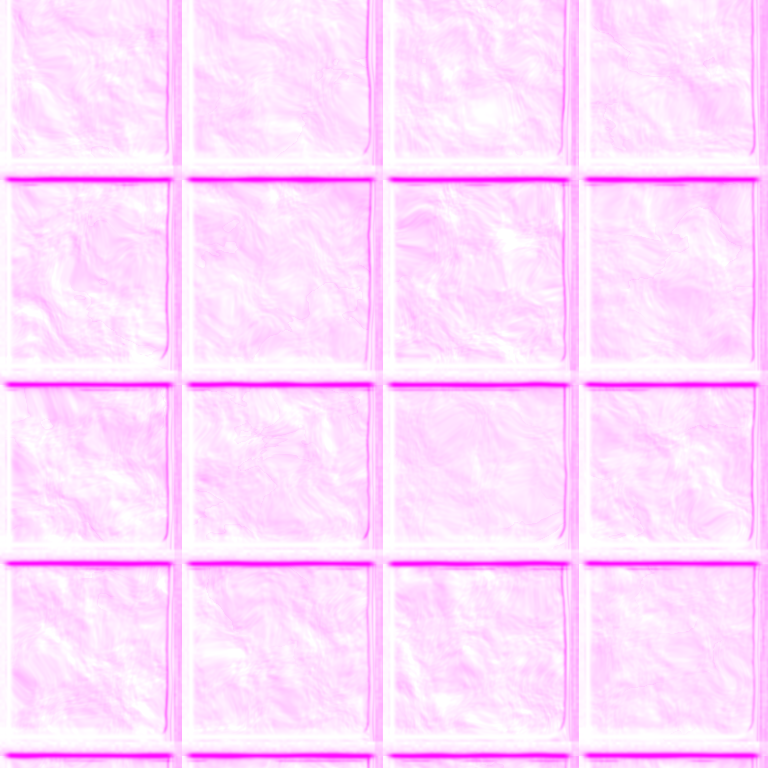
This texture map is drawn by a three.js fragment shader. Its source:

```glsl
#define COLUMN_SEAMS vec4(0.0, 0.237, 0.499, 0.754)
#define ROW_SEAMS vec4(0.0, 0.25, 0.483, 0.75)
#define ROW_SHIFT 0.016
#define FACE_TONE 0.885
#define GROOVE_TONE 0.74
#define SHADOW_TONE 0.03
#define SHADOW_WIDTH 0.0037
#define RIDGE_HEIGHT 0.0245
#define LIP_OFFSET 0.019
#define RELIEF 1.25
#define CREASE_DEPTH 0.09

varying vec2 vUv;

float hash(vec2 p) {
  return fract(sin(dot(p, vec2(12.9898, 78.233))) * 43758.5453);
}

float noise(vec2 p) {
  vec2 i = floor(p), f = fract(p);
  f = f * f * (3.0 - 2.0 * f);
  return mix(mix(hash(i), hash(i + vec2(1.0, 0.0)), f.x),
             mix(hash(i + vec2(0.0, 1.0)), hash(i + 1.0), f.x), f.y);
}

float fbm(vec2 p) {
  float sum = 0.0, gain = 0.5;
  for (int i = 0; i < 5; i++) {
    sum += gain * noise(p);
    p = mat2(1.6, 1.2, -1.2, 1.6) * p + 7.3;
    gain *= 0.5;
  }
  return sum;
}

float line(float x, float width) {
  return exp(-x * x / (width * width));
}

// Distance past the previous seam, distance to the next one, cell index
vec3 cellSpan(float x, vec4 seams) {
  vec4 passed = step(seams, vec4(x));
  vec4 before = seams * passed;
  vec4 after = mix(seams, vec4(1.0), passed);
  float start = max(max(before.x, before.y), max(before.z, before.w));
  float end = min(min(after.x, after.y), min(after.z, after.w));
  return vec3(x - start, end - x, dot(passed, vec4(1.0)) - 1.0);
}

// Slope of the rough face, lit from the lower left
float faceTone(vec2 p, vec2 tile) {
  vec2 q = p * 17.0 + 31.0 * tile;
  q += 0.5 * vec2(noise(q * 1.3), noise(q * 1.3 + 19.0));
  vec2 slope = vec2(0.032, 0.036);
  float rough = RELIEF * mix(0.75, 1.2, hash(tile + 3.0));
  float tone = FACE_TONE + rough * (fbm(q + slope) - fbm(q - slope));

  // Short chipped creases, sharp on one side
  float level = fbm(q * vec2(0.6, 0.9) + 11.0) - 0.48;
  float crease = smoothstep(0.0, 0.006, level) * exp(-max(level, 0.0) * 55.0);
  float patches = smoothstep(0.52, 0.75, noise(q * 0.8 + 5.0));
  return tone - CREASE_DEPTH * crease * patches;
}

void main() {
  vec2 p = vec2(vUv.x, fract(vUv.y - ROW_SHIFT));
  vec3 column = cellSpan(p.x, COLUMN_SEAMS);
  vec3 row = cellSpan(p.y, ROW_SEAMS);
  vec2 tile = vec2(column.z, row.z);
  float left = column.x, right = column.y, up = row.x, down = row.y;
  float seed = hash(tile + 0.7);
  float tone = faceTone(p, tile);

  // Uneven right lip and rounded lower right corner
  float wobble = noise(vec2(p.y * 22.0, seed * 40.0)) - 0.5;
  float chips = noise(vec2(p.y * 90.0, seed * 70.0)) - 0.5;
  float lean = (seed - 0.5) * (up - down) * 0.018;
  float lip = right - LIP_OFFSET - 0.004 * wobble - 0.0012 * chips - lean;
  float radius = mix(0.012, 0.03, hash(tile + 8.1));
  vec2 corner = radius - vec2(lip, up - RIDGE_HEIGHT);
  float inset = radius - length(max(corner, 0.0)) - min(max(corner.x, corner.y), 0.0);
  float lower = smoothstep(-0.01, 0.012, corner.y - corner.x);

  // Column groove with streaks running along it
  float streak = noise(vec2(p.x * 330.0, p.y * 26.0)) - 0.5;
  float grain = noise(p * vec2(210.0, 240.0)) - 0.5;
  float wear = 0.55 + 0.75 * noise(vec2(p.y * 15.0, seed * 90.0));
  tone = mix(tone, 0.91 + 0.1 * streak, 1.0 - smoothstep(-0.002, 0.001, lip));
  tone -= 0.32 * wear * line(inset, 0.0022) * (1.0 - lower);
  tone -= 0.13 * line(lip + 0.006 + 0.002 * chips, 0.0014);
  float band = 1.0 - smoothstep(0.009, 0.0125, right + 0.002 * wobble);
  tone = mix(tone, GROOVE_TONE + 0.14 * streak + 0.08 * grain, band);

  // Bright left bevel
  tone = mix(tone, 0.965 + 0.04 * grain, 1.0 - smoothstep(0.005, 0.009, left));
  tone = mix(tone, 1.0, line(left - 0.0115, 0.0045));

  // Pale row groove below the bright lower bevel
  float floorTone = mix(0.84, 0.975, smoothstep(0.002, 0.017, up)) + 0.07 * grain;
  float gap = 1.0 - smoothstep(0.016, 0.021, up);
  tone = mix(tone, floorTone, gap * mix(1.0, 0.55, band));
  tone = mix(tone, 1.0, line(inset, 0.0055) * lower);
  tone += 0.05 * line(inset - 0.009, 0.004) * lower;

  // Dark row shadow, fading out where the grooves cross
  float clear = smoothstep(0.001, 0.016, left) * smoothstep(0.005, 0.021, right);
  float signedUp = up < down ? up : -down;
  float sag = 0.0012 * (noise(vec2(p.x * 30.0, row.z * 9.0)) - 0.5);
  tone -= 0.14 * line(down, 0.009) * clear * step(down, up);
  float scuff = smoothstep(0.45, 0.8, noise(vec2(p.x * 24.0, tile.y * 13.0 + 4.0)));
  tone -= 0.2 * scuff * line(down - 0.007, 0.0018) * clear;
  tone = mix(tone, SHADOW_TONE, line(signedUp + sag, SHADOW_WIDTH) * clear);

  gl_FragColor = vec4(1.0, clamp(tone, 0.0, 1.0), 1.0, 1.0);
}
```
